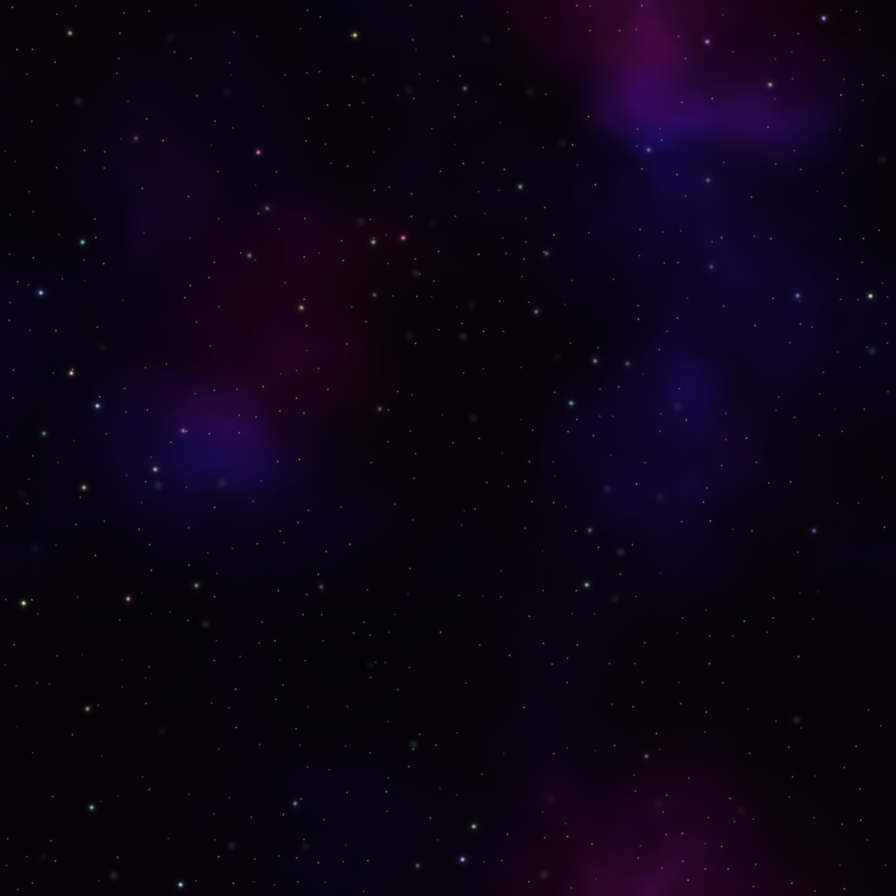
Write a Shadertoy shader that draws this texture.

```glsl
const float TAU = 6.2831853;
const vec3 SPACE_BLACK = vec3(0.010, 0.006, 0.010);
const vec3 BLUE_GAS    = vec3(0.28, 0.09, 1.00);
const vec3 VIOLET_GAS  = vec3(0.58, 0.08, 1.00);
const vec3 MAROON_GAS  = vec3(0.95, 0.08, 0.80);

// Integer hash: three random values for a lattice cell
vec3 hash3(ivec2 cell, int seed) {
    uvec3 v = uvec3(cell.x, cell.y, seed) * 1664525u + 1013904223u;
    v.x += v.y * v.z; v.y += v.z * v.x; v.z += v.x * v.y;
    v ^= v >> 16u;
    v.x += v.y * v.z; v.y += v.z * v.x; v.z += v.x * v.y;
    return vec3(v >> 8u) / 16777216.0;
}

// Value noise that wraps after a whole number of cells
float wrapNoise(vec2 uv, int period, int seed) {
    vec2 p = uv * float(period);
    vec2 base = floor(p);
    vec2 f = p - base;
    f = f * f * (3.0 - 2.0 * f);
    vec4 corner;
    for (int i = 0; i < 4; i++) {
        vec2 cell = mod(base + vec2(i & 1, i >> 1), float(period));
        corner[i] = hash3(ivec2(cell), seed).x;
    }
    vec2 rows = mix(corner.xz, corner.yw, f.x);
    return mix(rows.x, rows.y, f.y);
}

float fbm(vec2 uv, int period, int seed) {
    float sum = 0.0, total = 0.0, amplitude = 1.0;
    for (int octave = 0; octave < 5; octave++) {
        sum += amplitude * wrapNoise(uv, period, seed + octave);
        total += amplitude;
        amplitude *= 0.46;
        period *= 2;
    }
    return sum / total;
}

// Soft gas clouds: exponential density, hue drifting from blue to maroon
vec3 nebula(vec2 uv) {
    vec2 warp = vec2(fbm(uv, 4, 11), fbm(uv, 4, 23)) - 0.5;
    uv += 0.12 * warp;
    float density = fbm(uv, 4, 37) - 0.5;
    float glow = 0.085 * exp(4.8 * density);
    float warmth = fbm(uv, 3, 53) - 0.35 * density;
    vec3 gas = mix(BLUE_GAS, VIOLET_GAS, smoothstep(0.32, 0.52, warmth));
    gas = mix(gas, MAROON_GAS, smoothstep(0.52, 0.75, warmth));
    return SPACE_BLACK + gas * glow;
}

// One star per chosen cell, kept clear of the cell border
vec3 starLayer(vec2 uv, int grid, float share, float radius, float halo, int seed) {
    vec2 p = uv * float(grid);
    ivec2 cell = ivec2(mod(floor(p), float(grid)));
    vec3 place = hash3(cell, seed);
    vec3 look = hash3(cell, seed + 1);
    vec2 offset = (fract(p) - mix(vec2(0.2), vec2(0.8), place.xy)) / float(grid);
    float d2 = dot(offset, offset) / (radius * radius);
    float light = exp(-d2) + halo * exp(-d2 / 7.0);
    vec3 tint = 0.8 + 0.2 * cos(TAU * (look.x + vec3(0.0, 0.33, 0.67)));
    return step(place.z, share) * mix(0.35, 1.0, look.y) * light * tint;
}

void mainImage(out vec4 fragColor, in vec2 fragCoord) {
    vec2 uv = fragCoord / iResolution.xy;
    vec3 color = nebula(uv);

    // Fine dust, blurred distant stars, bright stars
    color += 0.50 * starLayer(uv, 40, 0.38, 0.0011, 0.0, 71);
    color += 0.15 * starLayer(uv, 14, 0.22, 0.0042, 0.0, 83);
    color += 0.95 * starLayer(uv, 16, 0.18, 0.0021, 0.14, 97);

    fragColor = vec4(min(color, 1.0), 1.0);
}
```
